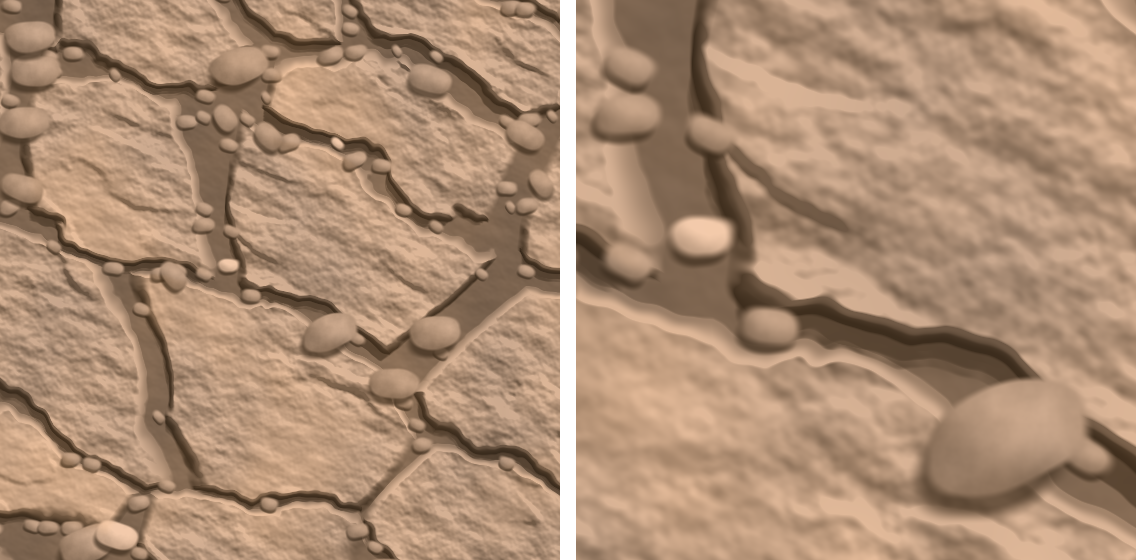
Left: the whole. Right: its middle third, enlarged.
Reproduce this texture procedurally as a three.js fragment shader.

```glsl
#define LIGHT_DIR vec2(0.4, 0.917)
#define STRATA_DIR vec2(0.9, -0.436)
#define SLAB_CELLS vec2(2.2, 4.0)
#define SLAB_HEIGHT 0.015
#define LEDGE_HEIGHT 0.006
#define GRAIN_CELLS vec2(15.0, 23.0)
#define GRAIN_HEIGHT 0.0065
#define RELIEF 1.0
#define SAND_TONE 0.43
#define ROCK_TONE 0.80
#define SHADOW_COLOR vec3(0.25, 0.18, 0.11)
#define SUNLIT_COLOR vec3(0.84, 0.69, 0.57)

varying vec2 vUv;

vec2 hash2(vec2 p) {
  p = vec2(dot(p, vec2(127.1, 311.7)), dot(p, vec2(269.5, 183.3)));
  return fract(sin(p) * 43758.5);
}

float corner(vec2 cell, vec2 offset) {
  return dot(hash2(cell) * 2.0 - 1.0, offset);
}

float gradientNoise(vec2 p) {
  vec2 i = floor(p), f = fract(p), e = vec2(1.0, 0.0);
  vec2 u = f * f * f * (f * (f * 6.0 - 15.0) + 10.0);
  return mix(mix(corner(i, f), corner(i + e, f - e), u.x),
             mix(corner(i + e.yx, f - e.yx), corner(i + 1.0, f - 1.0), u.x), u.y);
}

float fbm(vec2 p) {
  float sum = 0.0, amp = 1.0;
  for (int i = 0; i < 4; i++) {
    sum += amp * gradientNoise(p);
    p = p * 2.03 + 17.3;
    amp *= 0.5;
  }
  return sum;
}

// Rotate into the bedding direction of the rock
vec2 toStrata(vec2 p) {
  return vec2(dot(p, STRATA_DIR), dot(p, vec2(-STRATA_DIR.y, STRATA_DIR.x)));
}

// 0 in the sand channels, 1 on the slabs
float slabLevel(vec2 p) {
  float warp = fbm(p * 6.0);
  vec2 q = toStrata(p + 0.05 * warp * vec2(0.6, 1.0)) * SLAB_CELLS + 3.7;
  vec2 cell = floor(q);
  float nearest = 9.0, second = 9.0;
  for (int y = -1; y <= 1; y++) {
    for (int x = -1; x <= 1; x++) {
      vec2 id = cell + vec2(float(x), float(y));
      float d = length(id + 0.1 + 0.8 * hash2(id) - q);
      second = min(second, max(nearest, d));
      nearest = min(nearest, d);
    }
  }
  float channel = 0.09 + 0.22 * gradientNoise(p * 3.5 + 5.0);
  return smoothstep(0.0, 0.08, second - nearest - channel);
}

float dustCover(vec2 p) {
  return smoothstep(0.0, 0.35, gradientNoise(p * 3.2 + 11.0) + 0.1 * gradientNoise(p * 14.0));
}

float height(vec2 p) {
  vec2 q = toStrata(p);
  float slab = slabLevel(p);
  float rough = slab * (1.0 - 0.65 * dustCover(p));
  float grain = fbm(q * GRAIN_CELLS);
  float ledge = smoothstep(-0.05, 0.05, gradientNoise(q * vec2(5.0, 13.0)) + 0.07 * grain);
  ledge *= smoothstep(-0.05, 0.25, gradientNoise(q * 4.0 + 23.0));
  return SLAB_HEIGHT * slab + LEDGE_HEIGHT * ledge * rough
       + GRAIN_HEIGHT * grain * (0.12 + 0.88 * rough);
}

float stoneDistance(vec2 d, float wobble) {
  d = pow(abs(d), vec2(2.5));
  return pow(d.x + d.y, 0.4) + wobble;
}

// Rounded stones lying in the channels, each with its shadow
float addStones(float tone, vec2 p, float cells, float density) {
  float wobble = 0.3 * gradientNoise(p * cells * 1.8);
  float grain = 0.12 * fbm(p * 38.0);
  for (int y = -1; y <= 1; y++) {
    for (int x = -1; x <= 1; x++) {
      vec2 id = floor(p * cells) + vec2(float(x), float(y));
      vec2 center = (id + 0.25 + 0.5 * hash2(id + 3.1)) / cells;
      vec2 pick = hash2(id + cells);
      float radius = (0.2 + 0.2 * pick.y) / cells;
      vec2 d = (p - center) / radius;
      if (pick.x > density || length(d) > 2.4) continue;
      if (slabLevel(center) > 0.6) continue;
      float angle = 1.4 * pick.y - 1.0;
      mat2 turn = mat2(cos(angle), -sin(angle), sin(angle), cos(angle));
      vec2 squash = vec2(0.72, 1.15);
      float body = stoneDistance(turn * d * squash, wobble);
      float shade = stoneDistance(turn * (d + LIGHT_DIR * 0.5) * squash, wobble);
      float blur = 0.003 / radius;
      tone *= 1.0 - 0.7 * (1.0 - smoothstep(0.75, 1.1, shade));
      float face = 0.66 + 0.28 * smoothstep(-0.7, 0.6, dot(d, LIGHT_DIR)) - 0.15 * body * body;
      face += grain + 0.35 * step(pick.x, 0.04);
      tone = mix(tone, face, 1.0 - smoothstep(1.0 - blur, 1.0 + blur, body));
    }
  }
  return tone;
}

void main() {
  vec2 p = vUv;
  float slab = slabLevel(p), dust = dustCover(p), h = height(p);

  // Slope toward the light, and shadows of higher rock
  vec2 reach = LIGHT_DIR * 0.003;
  float slope = (height(p - reach) - height(p + reach)) / 0.006;
  float blocked = 0.0;
  for (int i = 1; i <= 4; i++) {
    float s = 0.006 * float(i);
    blocked = max(blocked, height(p + LIGHT_DIR * s) - h - 0.5 * s);
  }

  float mottle = fbm(p * 5.0 + 31.0);
  float tone = mix(SAND_TONE, ROCK_TONE + 0.1 * dust, slab) + 0.14 * mottle;
  tone += RELIEF * clamp(slope, -0.45, 0.2);
  tone *= 1.0 - 0.6 * smoothstep(0.0, 0.006, blocked);
  tone = addStones(tone, p, 26.0, 0.45);
  tone = addStones(tone, p, 11.0, 0.5);

  // Warm dust against greyer bare rock
  vec3 color = mix(SHADOW_COLOR, SUNLIT_COLOR, clamp(tone, -0.1, 1.2));
  color += vec3(0.012, -0.002, -0.018) * (dust * slab - 0.4 + mottle);
  gl_FragColor = vec4(color, 1.0);
}
```
